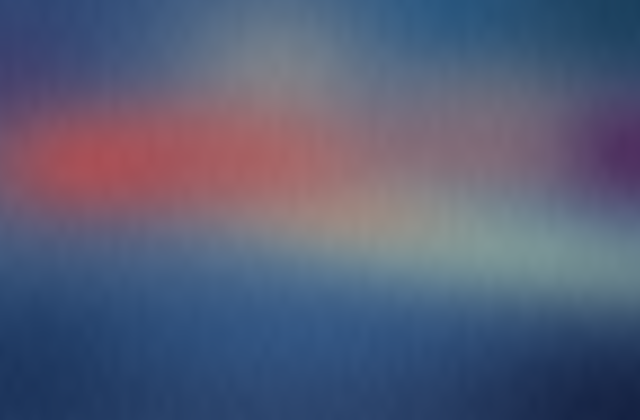
Reproduce this background procedurally as a Shadertoy shader.

```glsl
// Soft blurred dusk: red and sage bands of light over a deep blue field.

// Base field, from the bottom edge to the top
const vec3 DEEP_BLUE  = vec3(0.18, 0.28, 0.44);
const vec3 MID_BLUE   = vec3(0.20, 0.34, 0.52);
const vec3 STEEL_BLUE = vec3(0.28, 0.41, 0.56);
const vec3 SKY_BLUE   = vec3(0.23, 0.37, 0.53);

// Lights
const vec3 HAZE   = vec3(0.52, 0.54, 0.55);
const vec3 SLATE  = vec3(0.46, 0.47, 0.51);
const vec3 MAUVE  = vec3(0.52, 0.41, 0.46);
const vec3 SAGE   = vec3(0.51, 0.63, 0.62);
const vec3 SAND   = vec3(0.63, 0.58, 0.53);
const vec3 ROSE   = vec3(0.68, 0.43, 0.42);
const vec3 RED    = vec3(0.68, 0.31, 0.33);

// Shades
const vec3 VIOLET = vec3(0.30, 0.16, 0.36);
const vec3 INDIGO = vec3(0.25, 0.23, 0.42);
const vec3 AZURE  = vec3(0.15, 0.35, 0.52);
const vec3 TEAL   = vec3(0.08, 0.23, 0.34);
const vec3 DUSK   = vec3(0.17, 0.26, 0.44);
const vec3 NAVY   = vec3(0.09, 0.18, 0.33);
const vec3 NIGHT  = vec3(0.06, 0.10, 0.22);

const vec2  WEAVE_CELLS  = vec2(72.0, 24.0);
const float WEAVE_AMOUNT = 0.016;

float hash(vec2 p) {
    p = fract(p * vec2(0.1031, 0.1137));
    p += dot(p, p.yx + 33.3);
    return fract((p.x + p.y) * p.x * 7.3);
}

float noise(vec2 p) {
    vec2 cell = floor(p);
    vec2 f = smoothstep(0.0, 1.0, fract(p));
    vec2 e = vec2(1.0, 0.0);
    return mix(mix(hash(cell), hash(cell + e), f.x),
               mix(hash(cell + e.yx), hash(cell + e.xx), f.x), f.y);
}

// Gaussian spot; slope shears it along x
float glow(vec2 uv, vec2 center, vec2 radius, float slope) {
    vec2 d = uv - center;
    d.y -= slope * d.x;
    d /= radius;
    return exp(-dot(d, d));
}

vec3 baseField(float y) {
    vec3 color = mix(DEEP_BLUE, MID_BLUE, smoothstep(0.0, 0.22, y));
    color = mix(color, STEEL_BLUE, smoothstep(0.18, 0.42, y));
    return mix(color, SKY_BLUE, smoothstep(0.65, 1.0, y));
}

void mainImage(out vec4 fragColor, in vec2 fragCoord) {
    vec2 uv = fragCoord / iResolution.xy;
    vec3 color = baseField(uv.y);

    // Cool upper tones
    color = mix(color, DUSK,  0.80 * glow(uv, vec2(0.00, 1.00), vec2(0.30, 0.30), 0.0));
    color = mix(color, HAZE,  0.90 * glow(uv, vec2(0.44, 0.78), vec2(0.17, 0.23), 0.0));
    color = mix(color, SLATE, 0.85 * glow(uv, vec2(0.78, 0.74), vec2(0.20, 0.18), 0.0));
    color = mix(color, AZURE, 0.75 * glow(uv, vec2(0.72, 1.00), vec2(0.16, 0.14), 0.0));
    color = mix(color, TEAL,  0.85 * glow(uv, vec2(1.00, 1.00), vec2(0.22, 0.26), 0.0));

    // Warm and pale bands
    color = mix(color, MAUVE, 0.85 * glow(uv, vec2(0.74, 0.63), vec2(0.27, 0.13), 0.0));
    color = mix(color, SAGE,  0.95 * glow(uv, vec2(0.80, 0.40), vec2(0.48, 0.13), -0.23));
    color = mix(color, SAND,  0.80 * glow(uv, vec2(0.55, 0.49), vec2(0.18, 0.09), -0.10));
    color = mix(color, ROSE,  0.85 * glow(uv, vec2(0.41, 0.62), vec2(0.19, 0.12), -0.12));
    color = mix(color, INDIGO, 0.70 * glow(uv, vec2(0.00, 0.80), vec2(0.13, 0.16), 0.0));
    float redWidth = mix(0.20, 0.27, smoothstep(0.05, 0.25, uv.x));
    color = mix(color, RED,   0.97 * glow(uv, vec2(0.15, 0.61), vec2(redWidth, 0.15), 0.04));

    // Dark edges
    color = mix(color, VIOLET, 0.90 * glow(uv, vec2(1.00, 0.64), vec2(0.12, 0.14), 0.0));
    color = mix(color, NAVY,   0.75 * glow(uv, vec2(0.00, 0.10), vec2(0.26, 0.28), 0.0));
    color = mix(color, NIGHT,  0.80 * glow(uv, vec2(1.00, 0.00), vec2(0.28, 0.27), 0.0));

    // Faint woven streaks
    color += WEAVE_AMOUNT * (noise(uv * WEAVE_CELLS) - 0.5);

    fragColor = vec4(clamp(color, 0.0, 1.0), 1.0);
}
```
